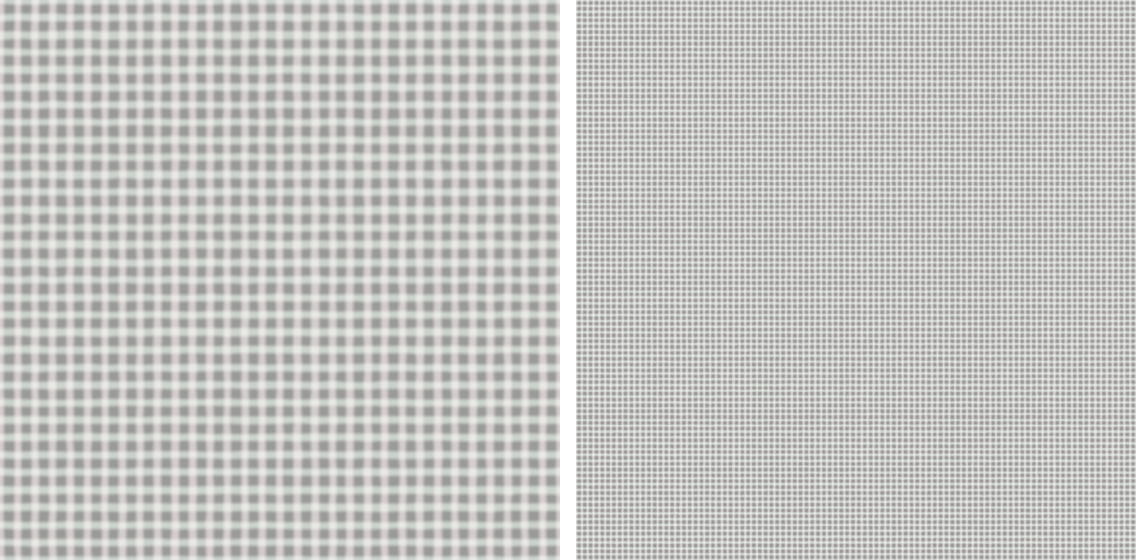
Left: one tile. Right: repeated 3 by 3.
Reproduce this pattern procedurally as a Shadertoy shader.

```glsl
const float REPEATS = 32.0;
const vec3 GROUND = vec3(0.605, 0.605, 0.600);
const vec3 PINK_LIFT = vec3(0.590, 0.520, 0.525);
const vec3 GREEN_LIFT = vec3(0.500, 0.570, 0.505);

float hash(vec2 p) {
    vec3 q = fract(p.xyx * 0.1031);
    q += dot(q, q.yzx + 33.33);
    return fract((q.x + q.y) * q.z);
}

// Smooth noise along a line, from -1 to 1, wrapping after period steps
float wrapNoise(float t, float period, float seed) {
    float cell = floor(t);
    float blend = smoothstep(0.0, 1.0, t - cell);
    float a = hash(vec2(mod(cell, period), seed));
    float b = hash(vec2(mod(cell + 1.0, period), seed));
    return 2.0 * mix(a, b, blend) - 1.0;
}

// Coverage of soft parallel threads, each with its own drift, width and wear
float threads(float across, float along, float repeats, float halfWidth, float softness, float seed) {
    float nearest = round(across * repeats);
    float id = mod(nearest, repeats) + seed;
    float t = along * repeats;
    float drift = 0.025 * (2.0 * hash(vec2(id, 7.0)) - 1.0)
                + 0.025 * wrapNoise(t, repeats, id + 100.0);
    float width = halfWidth + 0.018 * (2.0 * hash(vec2(id, 19.0)) - 1.0)
                + 0.018 * wrapNoise(t, repeats, id + 200.0);
    float wear = 0.97 + 0.03 * wrapNoise(t * 0.5, repeats * 0.5, id + 300.0);
    float d = abs(across * repeats - nearest - drift);
    return wear * (1.0 - smoothstep(width - softness, width + softness, d));
}

// Lightens a colour by a share of what remains up to white
vec3 screen(vec3 base, vec3 lift) {
    return 1.0 - (1.0 - base) * (1.0 - lift);
}

void mainImage(out vec4 fragColor, in vec2 fragCoord) {
    vec2 uv = fragCoord / iResolution.xy;

    // Pink threads run up, green threads run across
    float warp = threads(uv.x, uv.y, REPEATS, 0.215, 0.16, 0.0);
    float weft = threads(uv.y, uv.x, REPEATS, 0.215, 0.16, 500.0);

    vec3 color = screen(GROUND, PINK_LIFT * warp);
    color = screen(color, GREEN_LIFT * weft);
    fragColor = vec4(color, 1.0);
}
```
